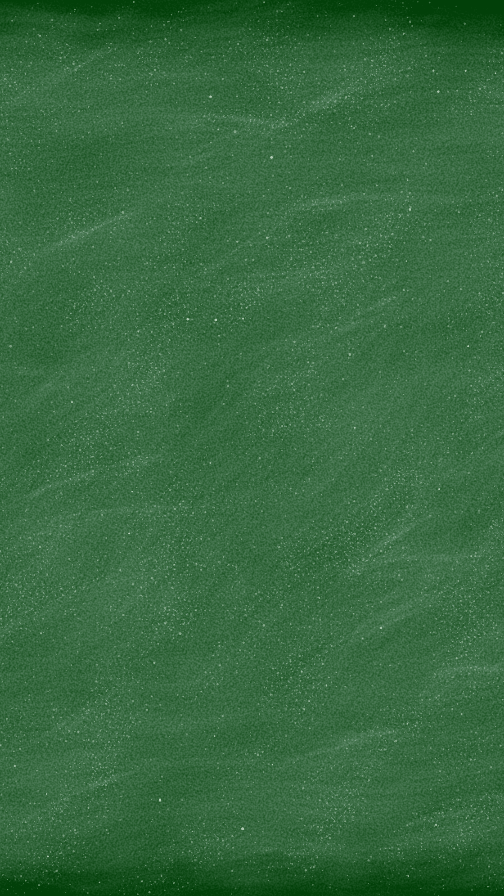
A Shadertoy shader for this texture:

```glsl
// Green chalkboard: a dark-to-pale green ramp driven by one chalk tone.
// The tone sums cloudy haze, streaked wipes, one-sided swipes and crisp grain;
// powder, specks and flecks cling to the wiped parts, and both ends fall dark.

const vec3 BOARD_GREEN = vec3(0.07, 0.30, 0.10);
const vec3 HAZE_GREEN  = vec3(0.31, 0.49, 0.35);
const vec3 CHALK_WHITE = vec3(0.76, 0.85, 0.77);

const float BASE_TONE    = 0.645;
const float CLOUD_GAIN   = 0.17;
const float STREAK_GAIN  = 0.19;
const float SCRATCH_GAIN = 0.12;
const float SWIPE_GAIN   = 0.32;
const float GRAIN_GAIN   = 0.40;
const float POWDER_GAIN  = 1.0;
const float EDGE_DROP    = 0.75;
const float CORNER_DROP  = 0.25;
const float EDGE_WIDTH   = 0.068;
const float DUST_OPACITY = 0.50;
const float DUST_CELLS   = 112.0;
const float FLECK_CELLS  = 18.0;
const int   SWIPES       = 26;

// Integer hash: two random values in 0..1 per lattice cell
vec2 hash2(vec2 cell) {
    uvec2 v = uvec2(ivec2(floor(cell)));
    v = v * 1664525u + 1013904223u;
    v.x += v.y * 1664525u;
    v.y += v.x * 1664525u;
    v ^= v >> 16u;
    v.x += v.y * 1664525u;
    v.y += v.x * 1664525u;
    v ^= v >> 16u;
    return vec2(v & 65535u) / 65535.0;
}

vec2 gradientAt(vec2 cell) {
    float angle = 6.28319 * hash2(cell).x;
    return vec2(cos(angle), sin(angle));
}

// Gradient noise, roughly -1..1
float noise(vec2 p) {
    vec2 i = floor(p), f = p - i;
    vec2 u = f * f * f * (f * (f * 6.0 - 15.0) + 10.0);
    vec2 e = vec2(0.0, 1.0);
    float low  = mix(dot(gradientAt(i), f),
                     dot(gradientAt(i + e.yx), f - e.yx), u.x);
    float high = mix(dot(gradientAt(i + e.xy), f - e.xy),
                     dot(gradientAt(i + e.yy), f - e.yy), u.x);
    return 1.4 * mix(low, high, u.y);
}

float fbm(vec2 p) {
    float sum = 0.0, gain = 0.6;
    for (int i = 0; i < 4; i++) {
        sum += gain * noise(p);
        p = p * 2.03 + 17.3;
        gain *= 0.6;
    }
    return sum;
}

// Coordinates along and across a direction
vec2 turn(vec2 p, float angle) {
    float c = cos(angle), s = sin(angle);
    return vec2(c * p.x + s * p.y, c * p.y - s * p.x);
}

// Scattered swipes: crisp upper border, soft tail, broken streaks
float swipes(vec2 p, float height) {
    float sum = 0.0;
    for (int i = 0; i < SWIPES; i++) {
        float id = float(i);
        vec2 place = hash2(vec2(id, 31.0)), form = hash2(vec2(id, 57.0));
        vec2 center = vec2(place.x, (id + place.y) / float(SWIPES) * height);
        vec2 q = turn(p - center, mix(-0.05, 0.7, form.x));
        q.y += (form.y - 0.3) * q.x * q.x;
        float len = mix(0.07, 0.20, form.y), width = mix(0.02, 0.055, place.x);
        float streak = noise(q * vec2(10.0, 75.0) + id * 9.1)
                     + 0.5 * noise(q * vec2(22.0, 160.0) + id * 5.3);
        float across = (q.y + 0.008 * streak) / width;
        float profile = exp(-1.5 * max(-across, 0.0)) * (1.0 - smoothstep(0.0, 0.3, across));
        sum += exp(-q.x * q.x / (len * len)) * profile * max(0.45 + 0.9 * streak, 0.0);
    }
    return sum;
}

// One jittered round speck per cell, kept with the given chance
float specks(vec2 p, float cells, float chance, vec2 radii, float blur) {
    vec2 cell = floor(p * cells);
    vec2 jitter = hash2(cell + 211.0), pick = hash2(cell + 503.0);
    vec2 center = (cell + mix(vec2(0.27), vec2(0.73), jitter)) / cells;
    float radius = mix(radii.x, radii.y, pick.y * pick.y);
    float disc = 1.0 - smoothstep(radius - blur, radius + blur, length(p - center));
    return disc * step(pick.x, chance) * mix(0.4, 1.0, jitter.x);
}

void mainImage(out vec4 fragColor, in vec2 fragCoord) {
    vec2 p = fragCoord / iResolution.x;
    float height = iResolution.y / iResolution.x;
    float blur = 0.4 / iResolution.x;

    // Wipes run level near the ends and slant upward in the middle
    vec2 bent = p + 0.035 * vec2(noise(p * 3.0), noise(p * 3.0 + 40.0));
    vec2 level = turn(bent, 0.05), slant = turn(bent, 0.75);
    float middle = 1.0 - smoothstep(0.12, 0.36, abs(p.y / height - 0.47));
    float slanted = 0.2 + 0.6 * middle;
    float streaks = mix(fbm(level * vec2(2.2, 17.0)),
                        fbm(slant * vec2(4.0, 13.0) + 60.0), slanted);
    float scratches = mix(noise(level * vec2(9.0, 110.0)),
                          noise(slant * vec2(16.0, 85.0)), slanted);
    float clouds = fbm(turn(p, 0.35) * vec2(2.3, 4.5) + 8.0);
    float wiped = swipes(p, height);

    // Crisp board grain from two turned lattices
    float grain = 0.45 * noise(turn(p, 0.4) * 165.0) + 0.95 * noise(turn(p, 1.1) * 277.0);

    // Dark ends with an uneven border, deepest in the corners
    float edge = max(min(p.y, height - p.y) + 0.03 * streaks + 0.025 * clouds, 0.0);
    float corner = smoothstep(0.15, 0.5, abs(p.x - 0.5));
    float fade = (EDGE_DROP + CORNER_DROP * corner) * exp(-pow(edge / EDGE_WIDTH, 1.3))
               + 0.1 * exp(-edge / 0.2);
    float worn = 1.0 - 0.5 * fade;

    // Powder: sparse irregular grains caught in slanting patches and swipes
    float patches = smoothstep(-0.3, 0.6, fbm(slant * vec2(3.5, 8.0) + 90.0));
    float caught = min(patches + 0.5 * wiped, 1.2);
    float powder = smoothstep(0.32, 0.8, noise(turn(p, 0.8) * 215.0 + 33.0)) * caught;

    float chalk = SCRATCH_GAIN * scratches + GRAIN_GAIN * grain
                + POWDER_GAIN * powder + SWIPE_GAIN * wiped;
    float tone = BASE_TONE + CLOUD_GAIN * clouds + STREAK_GAIN * streaks + chalk * worn - fade;
    vec3 color = mix(BOARD_GREEN, HAZE_GREEN, clamp(tone, -0.26, 1.9));

    // Patchy dust in two sizes of cell, then rare bright flecks
    float chance = mix(0.05, 0.5, min(caught, 1.0)) * (1.0 - 0.7 * fade);
    float dust = specks(p, DUST_CELLS, chance, vec2(0.0009, 0.0020), blur)
               + specks(turn(p, 0.6) + 3.0, DUST_CELLS * 0.7, chance, vec2(0.0009, 0.0023), blur);
    float flecks = specks(p, FLECK_CELLS, 0.12, vec2(0.0014, 0.0029), blur);
    color = mix(color, CHALK_WHITE, min(DUST_OPACITY * dust + 0.9 * flecks, 0.92));

    fragColor = vec4(clamp(color, 0.0, 1.0), 1.0);
}
```
